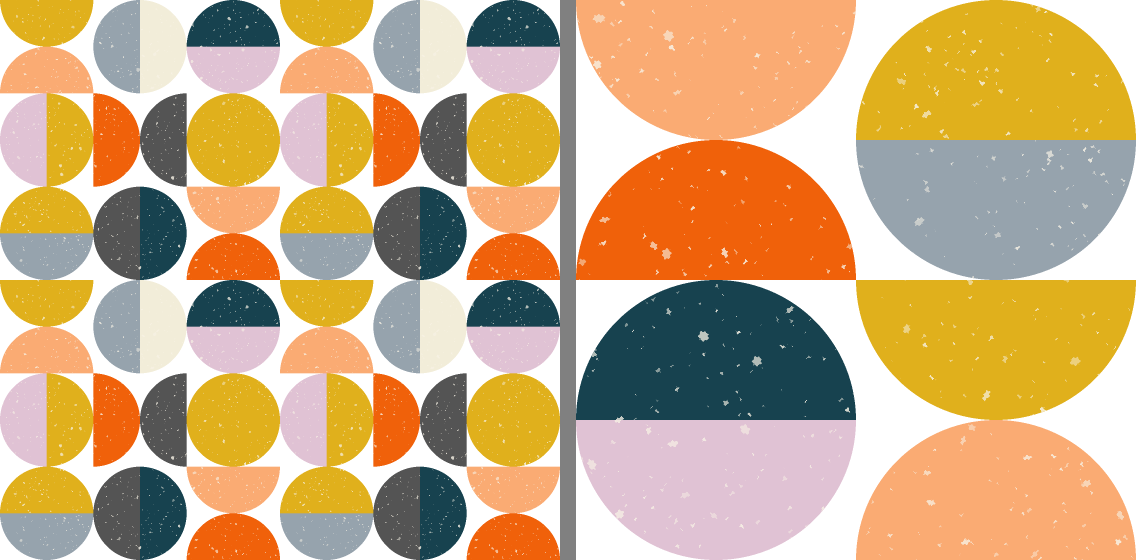
Left: the whole. Right: its middle third, enlarged.
A WebGL 2 fragment shader for this pattern:

```glsl
#version 300 es
precision highp float;

uniform vec2 u_resolution;
out vec4 outColor;

// Layout
const float CELLS_ACROSS = 6.0;
const int PERIOD = 3;
const float RADIUS = 0.5;
const int SUBSAMPLES = 3;

// Wear, in units of one cell
const float CHIP_DENSITY = 9.0;
const float CHIP_RADIUS = 0.021;
const float CHIP_AMOUNT = 0.50;
const float DUST_DENSITY = 22.0;
const float DUST_RADIUS = 0.009;
const float DUST_AMOUNT = 0.26;
const float SPECK_OPACITY = 0.85;
const float RAGGEDNESS = 0.0025;

// Palette
const vec3 PAPER = vec3(1.0);
const vec3 SPECK = vec3(0.97, 0.95, 0.90);
const vec3 MUSTARD = vec3(0.88, 0.69, 0.11);
const vec3 PEACH = vec3(0.98, 0.67, 0.45);
const vec3 ORANGE = vec3(0.94, 0.38, 0.04);
const vec3 LILAC = vec3(0.88, 0.76, 0.83);
const vec3 SLATE = vec3(0.59, 0.64, 0.68);
const vec3 CREAM = vec3(0.95, 0.93, 0.85);
const vec3 TEAL = vec3(0.09, 0.26, 0.31);
const vec3 CHARCOAL = vec3(0.33, 0.33, 0.33);

// One 3 x 3 block, top row first; the first half is the top or the left one
const vec3 FIRST[9] = vec3[9](
    MUSTARD, SLATE, TEAL,
    LILAC, ORANGE, MUSTARD,
    MUSTARD, CHARCOAL, PEACH);
const vec3 SECOND[9] = vec3[9](
    PEACH, CREAM, LILAC,
    MUSTARD, CHARCOAL, MUSTARD,
    SLATE, TEAL, ORANGE);
const bool STACKED[9] = bool[9](true, false, true, false, false, false, true, false, true);
const bool APART[9] = bool[9](true, false, false, false, true, false, false, false, true);

vec4 hash4(vec2 p) {
    vec4 q = fract(p.xyxy * vec4(0.1031, 0.1030, 0.0973, 0.1099));
    q += dot(q, q.wzxy + 33.33);
    return fract((q.xxyz + q.yzzw) * q.zywx);
}

// Colour and coverage of the half discs
vec4 halfDiscs(vec2 p) {
    ivec2 tile = ivec2(mod(floor(p), float(PERIOD)));
    int kind = (PERIOD - 1 - tile.y) * PERIOD + tile.x;
    vec2 local = fract(p) - 0.5;
    // x runs from the first half to the second, y along the cut
    vec2 axes = STACKED[kind] ? vec2(-local.y, local.x) : local;
    vec3 ink = axes.x < 0.0 ? FIRST[kind] : SECOND[kind];
    // Halves set apart are centred on the cell's outer edges
    if (APART[kind]) axes.x = 0.5 - abs(axes.x);
    return vec4(ink, step(length(axes), RADIUS));
}

// Layered sines that gather the specks in loose patches
float patchiness(vec2 p) {
    vec2 t = p * 6.28318 / float(PERIOD);
    return 1.0 + 0.35 * sin(4.0 * t.x + 2.0 * sin(3.0 * t.y))
               + 0.30 * sin(7.0 * t.y - 5.0 * t.x + 1.3);
}

// Cellular noise: rotated, stretched flecks of random size
float specks(vec2 p, float density, float maxRadius, float amount, float pixel) {
    vec2 home = floor(p * density);
    float cover = 0.0;
    for (int j = -1; j <= 1; j++) {
        for (int i = -1; i <= 1; i++) {
            vec2 site = home + vec2(i, j);
            vec2 id = mod(site, density * float(PERIOD));
            vec4 place = hash4(id + 3.7);
            vec4 form = hash4(id + density + 91.3);
            vec2 d = p - (site + place.xy) / density;
            d += RAGGEDNESS * sin(d.yx * 420.0 + place.zw * 40.0);
            float angle = form.x * 6.28318;
            d = mat2(cos(angle), -sin(angle), sin(angle), cos(angle)) * d;
            d.y *= 1.0 + 1.4 * form.y;
            float radius = maxRadius * mix(0.25, 1.0, form.z * form.z);
            float fleck = clamp((radius - length(d)) / pixel + 0.5, 0.0, 1.0);
            float present = step(place.z, amount * patchiness(id / density));
            cover = max(cover, fleck * present * mix(0.5, 1.0, form.w));
        }
    }
    return cover;
}

void main() {
    float scale = CELLS_ACROSS / min(u_resolution.x, u_resolution.y);
    vec2 p = gl_FragCoord.xy * scale;

    // Shapes, averaged over each pixel
    vec3 color = vec3(0.0);
    float inked = 0.0;
    for (int j = 0; j < SUBSAMPLES; j++) {
        for (int i = 0; i < SUBSAMPLES; i++) {
            vec2 offset = (vec2(i, j) + 0.5) / float(SUBSAMPLES) - 0.5;
            vec4 disc = halfDiscs(p + offset * scale);
            color += mix(PAPER, disc.rgb, disc.a);
            inked += disc.a;
        }
    }
    float samples = float(SUBSAMPLES * SUBSAMPLES);

    // Worn flecks on the ink only
    float wear = max(specks(p, CHIP_DENSITY, CHIP_RADIUS, CHIP_AMOUNT, scale),
                     specks(p, DUST_DENSITY, DUST_RADIUS, DUST_AMOUNT, scale));
    color = mix(color / samples, SPECK, wear * SPECK_OPACITY * inked / samples);
    outColor = vec4(color, 1.0);
}
```
